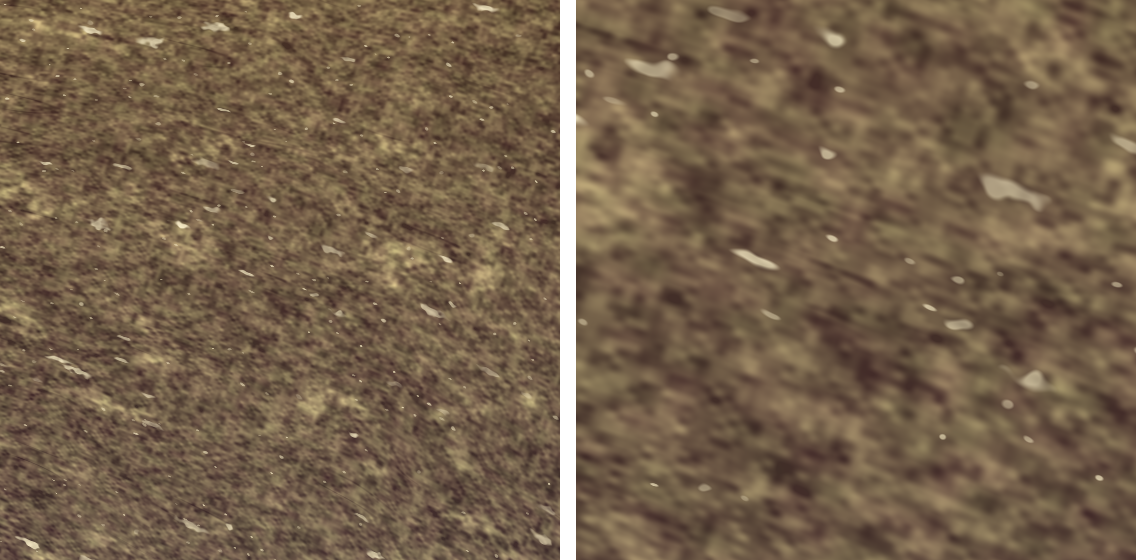
Left: the whole. Right: its middle third, enlarged.
This texture is drawn by a WebGL 2 fragment shader. Its source:

```glsl
#version 300 es
precision highp float;

uniform vec2 u_resolution;
out vec4 fragColor;

float hash(vec2 p) {
    return fract(sin(dot(p, vec2(127.1, 311.7))) * 43758.5453);
}

float noise(vec2 p) {
    vec2 cell = floor(p);
    vec2 f = fract(p);
    f = f * f * (3.0 - 2.0 * f);
    float low = mix(hash(cell), hash(cell + vec2(1, 0)), f.x);
    float high = mix(hash(cell + vec2(0, 1)), hash(cell + vec2(1, 1)), f.x);
    return mix(low, high, f.y);
}

// Sheared coordinates: x runs along the grain, y across layers that steepen downwards
vec2 foliation(vec2 uv) {
    vec2 p = vec2(uv.x - 0.35 * uv.y, uv.y + uv.x * (0.46 - 0.28 * uv.y));
    p.y += 0.012 * (noise(p * vec2(7.0, 11.0)) - 0.5);
    return p;
}

// Scattered mineral flecks, one candidate per grid cell
float flecks(vec2 p, vec2 grid, float density, vec2 radius) {
    vec2 q = p * grid;
    vec2 ragged = vec2(noise(p * vec2(70.0, 120.0)), noise(p * vec2(95.0, 150.0) + 31.0)) - 0.5;
    float cover = 0.0;
    for (int j = -1; j <= 1; j++) {
        for (int i = -1; i <= 1; i++) {
            vec2 id = floor(q) + vec2(i, j);
            float present = step(hash(id + 17.3), density);
            vec2 center = id + 0.2 + 0.6 * vec2(hash(id + 3.7), hash(id + 9.1));
            float size = mix(0.4, 1.0, pow(hash(id + 23.9), 2.0));
            vec2 stretch = vec2(1.0, mix(0.65, 1.25, hash(id + 41.3)));
            float d = length((q - center) / (radius * size * stretch) + ragged * 1.3);
            float strength = mix(0.35, 1.0, hash(id + 57.7));
            cover = max(cover, present * strength * (1.0 - smoothstep(0.55, 1.25, d)));
        }
    }
    return cover;
}

void main() {
    vec2 uv = gl_FragCoord.xy / u_resolution;
    vec2 p = foliation(uv);

    // Layered grain, elongated along the foliation
    float broad = noise(p * vec2(5.0, 9.0) + 4.0) - 0.5;
    float medium = noise(p * vec2(27.0, 62.0) + 13.0) - 0.5;
    float fine = noise(p * vec2(68.0, 140.0) + 29.0) - 0.5;
    float finest = noise(p * vec2(135.0, 235.0) + 47.0) - 0.5;
    float tone = 0.44 + 0.05 * broad + 0.13 * medium + 0.20 * fine + 0.17 * finest;

    // Pale clouded patches broken up by the grain
    float patches = smoothstep(0.62, 0.92, noise(p * vec2(13.0, 25.0) + 71.0));
    tone += patches * (0.10 + 0.16 * fine + 0.10 * medium);

    // Thin dark seams, present only in places
    float seam = 1.0 - smoothstep(0.0, 0.07, abs(noise(p * vec2(7.0, 34.0) + 83.0) - 0.5));
    tone -= 0.07 * seam * smoothstep(0.5, 0.8, noise(p * vec2(9.0, 16.0) + 97.0));
    tone = max(tone, 0.26);

    vec3 color = vec3(tone, tone - 0.08, tone * 0.66 - 0.015);

    // Golden cast at the top, greyer below, with faint mottled tints
    color += vec3(0.012, 0.006, -0.014) * (uv.y - 0.5) * 2.0;
    float tint = noise(p * vec2(45.0, 75.0) + 113.0) - 0.5;
    color += vec3(0.018, -0.018, 0.012) * tint;

    // Large lens-shaped flecks and small bright specks
    float lenses = flecks(p, vec2(14.0, 24.0), 0.12, vec2(0.36, 0.18));
    float specks = flecks(p + 5.0, vec2(38.0, 60.0), 0.10, vec2(0.24, 0.20));
    vec3 cream = vec3(0.89, 0.84, 0.70) + 0.12 * (fine + finest);
    color = mix(color, cream, max(lenses, 0.8 * specks));

    fragColor = vec4(clamp(color, 0.0, 1.0), 1.0);
}
```
